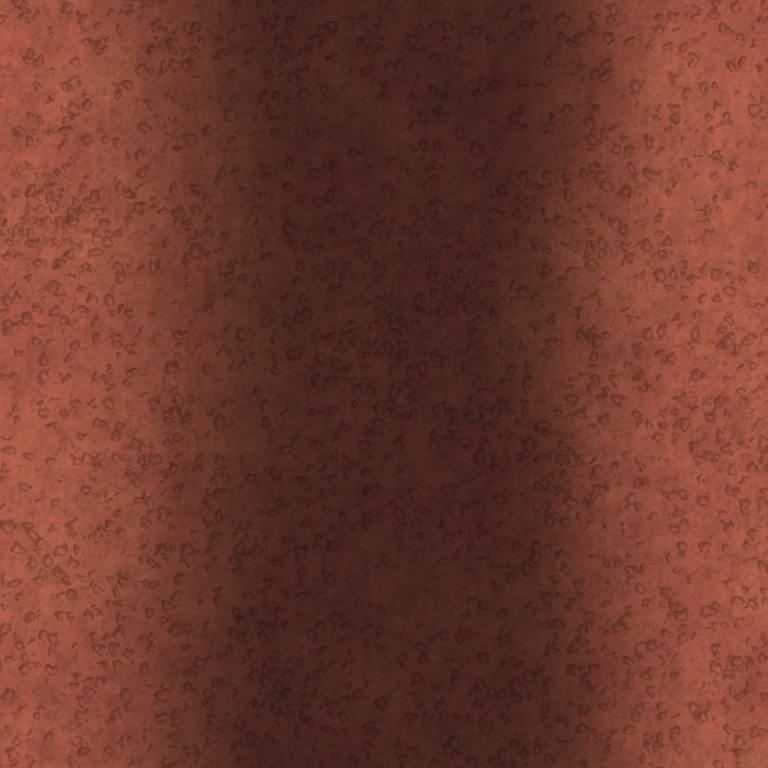
Give the GLSL for this texture, as a three.js fragment shader.

```glsl
// Rusty, pitted metal in soft light: bright terracotta sides, a dark brown middle.
// A height field of cellular grains and value noise is shaded by its slope,
// then multiplied with a smooth horizontal light profile.

varying vec2 vUv;

float hash(vec2 p, float seed) {
  vec3 q = fract(vec3(p.xyx) * 0.1031 + seed * 0.173);
  q += dot(q, q.yzx + 33.33);
  return fract((q.x + q.y) * q.z);
}

float noise(vec2 p, float seed) {
  vec2 cell = floor(p), f = fract(p);
  f = f * f * (3.0 - 2.0 * f);
  float low = mix(hash(cell, seed), hash(cell + vec2(1, 0), seed), f.x);
  float high = mix(hash(cell + vec2(0, 1), seed), hash(cell + vec2(1, 1), seed), f.x);
  return mix(low, high, f.y);
}

float fbm(vec2 p, float seed) {
  float sum = 0.0, weight = 0.5;
  for (int i = 0; i < 4; i++) {
    sum += weight * noise(p, seed + float(i));
    p = mat2(1.6, 1.2, -1.2, 1.6) * p + 7.3;
    weight *= 0.5;
  }
  return sum / 0.9375;
}

// Soft round patch with peak 1 at its centre
float patchAt(vec2 p, vec2 centre, vec2 size) {
  vec2 d = (p - centre) / size;
  return exp(-dot(d, d));
}

// How many cells carry a grain, higher in a few corroded areas
float grainDensity(vec2 p) {
  float worn = patchAt(p, vec2(0.20, 0.39), vec2(0.07, 0.12))
             + patchAt(p, vec2(0.75, 0.40), vec2(0.06, 0.14))
             + patchAt(p, vec2(0.96, 0.40), vec2(0.05, 0.13))
             + patchAt(p, vec2(0.06, 0.72), vec2(0.09, 0.07))
             + patchAt(p, vec2(0.38, 0.95), vec2(0.07, 0.06))
             + patchAt(p, vec2(0.36, 0.16), vec2(0.06, 0.13))
             + patchAt(p, vec2(0.53, 0.55), vec2(0.10, 0.10));
  return 0.12 + 0.42 * fbm(p * 11.0, 3.0) + 0.28 * worn;
}

// x: raised grain, y: dark rim around it
vec2 grains(vec2 p, float density, float seed) {
  vec2 cell = floor(p), result = vec2(0.0);
  for (int j = -1; j <= 1; j++) {
    for (int i = -1; i <= 1; i++) {
      vec2 id = cell + vec2(i, j);
      vec2 centre = id + 0.15 + 0.7 * vec2(hash(id, seed), hash(id, seed + 1.0));
      float radius = mix(0.18, 0.46, hash(id, seed + 2.0));
      float present = step(hash(id, seed + 3.0), density);
      float d = length(p - centre) / radius;
      float dome = 1.0 - smoothstep(0.25, 1.05, d);
      float rim = smoothstep(0.45, 0.95, d) * (1.0 - smoothstep(0.95, 1.5, d));
      result = max(result, present * vec2(dome, rim));
    }
  }
  return result;
}

// x: height, y: rim darkness
vec2 surface(vec2 p, float density) {
  vec2 warp = vec2(noise(p * 130.0, 11.0), noise(p * 130.0, 12.0)) - 0.5;
  vec2 q = p + warp * 0.009;
  vec2 coarse = grains(q * 68.0, density, 20.0);
  vec2 fine = grains(q * 125.0, density * 0.8, 30.0);
  float rough = fbm(p * 75.0, 40.0);
  return vec2(coarse.x + 0.45 * fine.x + 0.9 * rough, coarse.y + 0.5 * fine.y);
}

// 1 on the lit sides, 0 in the shaded middle
float sideLight(vec2 p) {
  float sway = -0.018 * cos(6.2832 * (p.y - 0.03));
  sway += 0.025 * (noise(vec2(p.y * 5.0, 2.0), 50.0) - 0.5);
  float left = 1.0 - smoothstep(0.05, 0.39, p.x - sway);
  float right = smoothstep(0.64, 0.92, p.x + sway);
  return left + right;
}

void main() {
  vec2 p = vUv;
  float density = grainDensity(p);

  // Relief lit from the upper left
  vec2 here = surface(p, density);
  vec2 towardLight = surface(p + vec2(-0.0016, 0.0018), density);
  float slope = clamp(here.x - towardLight.x, -0.8, 0.8);

  // Broad light and colour
  float light = sideLight(p);
  vec3 shade = vec3(0.290, 0.151, 0.121);
  vec3 rust = vec3(0.645, 0.340, 0.263);
  vec3 color = mix(shade, rust, light);

  // Stains, faint upright streaks and fine grit
  float stain = fbm(p * 9.0, 60.0) - 0.5;
  float streak = noise(p * vec2(150.0, 14.0), 70.0) - 0.5;
  float grit = noise(p * 260.0, 80.0) - 0.5;
  float mottling = fbm(p * 48.0, 90.0) - 0.5;
  color *= 1.0 + 0.13 * stain + 0.05 * streak + 0.09 * grit + 0.20 * mottling;
  color.g *= 1.0 + 0.10 * stain;

  // Grain shading
  color *= 1.0 - 0.20 * here.y;
  color *= 1.0 + 0.22 * min(-slope, 0.0) + 0.13 * max(-slope, 0.0);

  gl_FragColor = vec4(clamp(color, 0.0, 1.0), 1.0);
}
```
